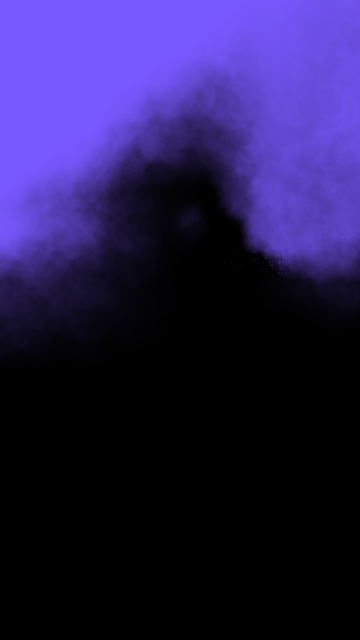
Write a WebGL 2 fragment shader that draws this background.

```glsl
#version 300 es
precision highp float;

uniform vec2 u_resolution;
out vec4 fragColor;

const vec3 VIOLET = vec3(0.472, 0.346, 1.0);
const float WARP = 0.085;          // how far the smoke curls
const float BILLOW = 0.30;         // contrast of the soft folds
const float GRIT = 0.16;           // contrast of the powdery detail
const float LEFT_EDGE = 0.25;      // right limit of the left plume
const float LEFT_SPREAD = 0.29;
const float RIGHT_LEVEL = 0.76;    // brightness of the right plume
const vec2 SPRAY_CENTER = vec2(0.735, 0.735);
const vec2 SPRAY_SIZE = vec2(0.105, 0.035);
const float SPRAY_CELLS = 105.0;

float hash(vec2 p) {
  vec3 q = fract(vec3(p.xyx) * 0.1031);
  q += dot(q, q.yzx + 33.33);
  return fract((q.x + q.y) * q.z);
}

float noise(vec2 p) {
  vec2 i = floor(p), f = fract(p);
  f = f * f * f * (f * (f * 6.0 - 15.0) + 10.0);
  float low = mix(hash(i), hash(i + vec2(1, 0)), f.x);
  float high = mix(hash(i + vec2(0, 1)), hash(i + vec2(1, 1)), f.x);
  return mix(low, high, f.y);
}

// Layered noise centred on zero
float fbm(vec2 p) {
  float sum = 0.0, gain = 0.5;
  for (int i = 0; i < 5; i++) {
    sum += gain * (noise(p) - 0.5);
    p = mat2(1.6, 1.2, -1.2, 1.6) * p + 17.3;
    gain *= 0.5;
  }
  return sum;
}

float fadeOut(float start, float end, float v) {
  return 1.0 - smoothstep(start, end, v);
}

float blob(vec2 p, vec2 center, vec2 size) {
  vec2 q = (p - center) / size;
  return exp(-dot(q, q));
}

// Wide plume that reaches across the top and trails down the left side
float leftPlume(vec2 p) {
  float edge = LEFT_EDGE + 1.3 * max(0.55 - p.y, 0.0);
  float across = fadeOut(-LEFT_SPREAD, LEFT_SPREAD, p.x - edge);
  float body = 0.68 * fadeOut(0.62, 0.80, p.y);
  float tail = 0.32 * fadeOut(0.74, 1.05, p.y);
  return across * (body + tail);
}

// Dimmer plume on the right with a crisp, rounded underside
float rightPlume(vec2 p) {
  float across = smoothstep(0.49, 0.77, p.x);
  float offset = p.x - 0.86;
  float under = 0.755 - 3.0 * offset * offset;
  float soft = mix(0.045, 0.12, smoothstep(0.75, 0.95, p.x));
  float level = mix(0.87, RIGHT_LEVEL, smoothstep(0.3, 0.55, p.y));
  float haze = 0.13 * blob(p, vec2(0.93, 0.79), vec2(0.13, 0.07));
  return max(across * level * fadeOut(under - soft, under + soft, p.y), haze);
}

// Powder specks, one jittered dot per cell
float spray(vec2 p, float pixel) {
  vec2 cell = floor(p * SPRAY_CELLS);
  vec2 jitter = 0.3 + 0.4 * vec2(hash(cell + 5.1), hash(cell + 9.7));
  float radius = mix(0.1, 0.38, hash(cell + 2.3));
  float aa = pixel * SPRAY_CELLS;
  float dist = length(fract(p * SPRAY_CELLS) - jitter);
  float dot_ = fadeOut(radius - 0.5 * aa, radius + 0.5 * aa, dist);
  return dot_ * step(0.45, hash(cell + 31.0));
}

void main() {
  // Units of the canvas width, y measured down from the top
  vec2 p = vec2(gl_FragCoord.x, u_resolution.y - gl_FragCoord.y) / u_resolution.x;
  float pixel = 1.0 / u_resolution.x;

  // Curl the smoke in two steps
  vec2 curl = vec2(fbm(p * 5.0 + 3.0), fbm(p * 5.0 + 41.0));
  vec2 fine = vec2(fbm(p * 19.0 + 11.0), fbm(p * 19.0 + 67.0));
  vec2 q = p + WARP * (curl + 0.45 * fine);

  // Join both plumes
  float left = leftPlume(q), right = rightPlume(q);
  float density = 1.0 - (1.0 - left) * (1.0 - right);

  // Small bright wisp in the dark gap
  density += 0.16 * blob(q, vec2(0.52, 0.615), vec2(0.025, 0.045));

  // Folds and grit show most in the half-lit smoke
  float halfLit = 4.0 * density * (1.0 - density);
  density += halfLit * BILLOW * fbm(p * 7.0 + curl * 3.0 + 23.0);
  density += halfLit * GRIT * fbm(p * 38.0 + fine * 2.0);

  // Dust along the underside of the right plume
  float dust = blob(q, SPRAY_CENTER, SPRAY_SIZE);
  density += 0.22 * dust * (spray(p, pixel) - 0.35);

  fragColor = vec4(VIOLET * clamp(density, 0.0, 1.0), 1.0);
}
```
